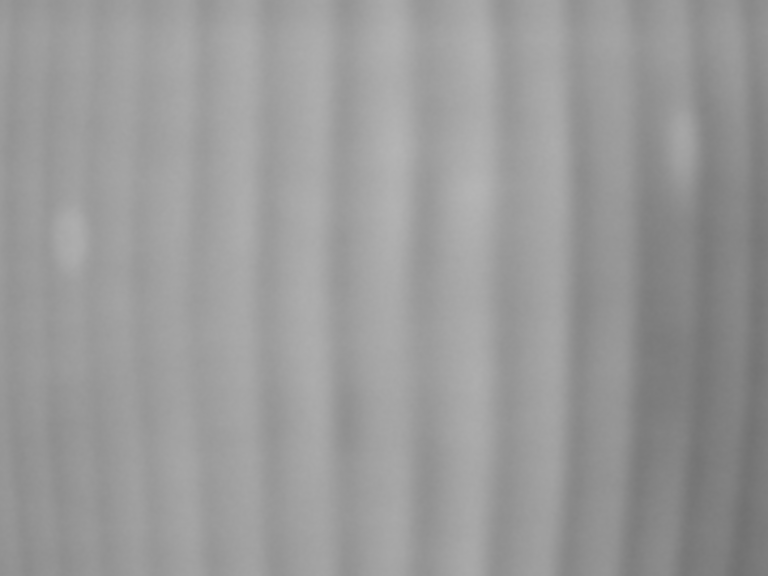
Write a Shadertoy shader that draws this texture.

```glsl
// Soft grey vertical folds, twelve across, seen through a barrel-shaped bend.
// A skewed cosine of the bent x gives the bands; broad shading, faint glows
// and gradient noise add the uneven light and the fine grain.

vec2 hashGradient(vec2 cell) {
    vec2 h = vec2(dot(cell, vec2(127.1, 311.7)), dot(cell, vec2(269.5, 183.3)));
    return fract(sin(h) * 43758.5) * 2.0 - 1.0;
}

float gradientNoise(vec2 p) {
    vec2 cell = floor(p), f = fract(p);
    vec2 u = f * f * f * (f * (f * 6.0 - 15.0) + 10.0);
    float a = dot(hashGradient(cell), f);
    float b = dot(hashGradient(cell + vec2(1, 0)), f - vec2(1, 0));
    float c = dot(hashGradient(cell + vec2(0, 1)), f - vec2(0, 1));
    float d = dot(hashGradient(cell + vec2(1, 1)), f - vec2(1, 1));
    return mix(mix(a, b, u.x), mix(c, d, u.x), u.y);
}

// Soft-edged spot; a higher power flattens its top.
float glow(vec2 uv, vec2 center, vec2 radius, float power) {
    vec2 q = (uv - center) / radius;
    return exp(-pow(dot(q, q), power));
}

// Bands narrow toward both sides and bow outward around y = 0.6.
float foldBands(vec2 uv) {
    float dx = uv.x - 0.514, dy = uv.y - 0.6;
    float squeeze = dx < 0.0 ? 1.7 : 1.0;
    float phase = dx / 0.108 * (1.0 + squeeze * dx * dx + 0.28 * dy * dy);
    phase += 0.12 * gradientNoise(uv * vec2(5.0, 3.0));
    float angle = 6.2832 * phase;
    return cos(angle + 0.4 - 0.4 * cos(angle)); // slow rise, quicker fall
}

float broadLight(vec2 uv) {
    float right = smoothstep(0.6, 1.0, uv.x) * (1.0 - 0.6 * smoothstep(0.6, 1.0, uv.y));
    float left = 1.0 - smoothstep(0.0, 0.28, uv.x);
    float bottom = 1.0 - smoothstep(0.0, 0.6, uv.y);
    float top = smoothstep(0.93, 1.0, uv.y);
    return 0.642 - 0.145 * right - 0.045 * left - 0.03 * bottom - 0.02 * top;
}

void mainImage(out vec4 fragColor, in vec2 fragCoord) {
    vec2 uv = fragCoord / iResolution.xy;
    float grey = broadLight(uv);

    // Folds: faint at the left, strongest from the middle to the right
    float depth = mix(0.011, 0.037, smoothstep(0.1, 0.5, uv.x));
    depth *= 1.0 - 0.35 * smoothstep(0.75, 0.95, uv.x);
    depth *= 1.0 + 0.8 * gradientNoise(uv * vec2(9.0, 4.0) + 7.0);
    grey += depth * foldBands(uv);

    // Bright spots, hazy glows and dim patches
    grey += 0.055 * glow(uv, vec2(0.092, 0.585), vec2(0.027, 0.055), 2.0);
    grey += 0.070 * glow(uv, vec2(0.892, 0.740), vec2(0.024, 0.075), 1.3);
    grey += 0.025 * glow(uv, vec2(0.620, 0.660), vec2(0.045, 0.070), 1.0);
    grey += 0.020 * glow(uv, vec2(0.515, 0.750), vec2(0.045, 0.045), 1.0);
    grey -= 0.045 * glow(uv, vec2(0.870, 0.380), vec2(0.035, 0.170), 1.0);
    grey -= 0.025 * glow(uv, vec2(0.455, 0.270), vec2(0.025, 0.060), 1.0);

    // Mottling and soft grain
    vec2 p = uv * vec2(4.0, 3.0);
    grey += 0.022 * gradientNoise(p * 1.6 + 3.0);
    grey += 0.012 * gradientNoise(p * vec2(3.0, 6.0));
    grey += 0.009 * gradientNoise(p * 22.0) + 0.009 * gradientNoise(p * 45.0);

    fragColor = vec4(vec3(grey), 1.0);
}
```
